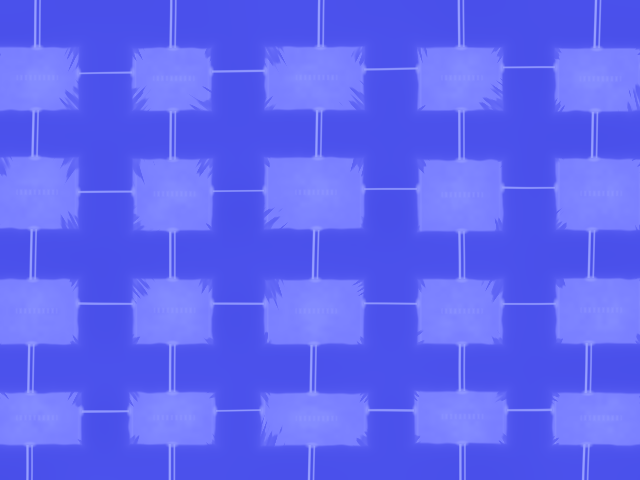
This pattern is drawn by a Shadertoy shader. Its source:

```glsl
// Worn periwinkle panels in a 5 by 4 grid, hung on paired cords and joined by thin wires.

const vec3 GROUND = vec3(0.29, 0.315, 0.92);
const vec3 HALO   = vec3(0.38, 0.40, 0.97);
const vec3 PANEL  = vec3(0.468, 0.488, 1.0);
const vec3 SHEEN  = vec3(0.515, 0.545, 1.0);
const vec3 CORD   = vec3(0.59, 0.62, 1.0);

const int COLS = 5;
const int ROWS = 4;
// Lengths are in canvas heights.
// Column: centre x, half width, cord x, cord lean
const vec4 COLUMN[COLS] = vec4[COLS](
    vec4(0.073, 0.090, 0.070, 0.018), vec4(0.359, 0.082, 0.360, 0.002),
    vec4(0.655, 0.103, 0.659, 0.022), vec4(0.959, 0.088, 0.962, -0.003),
    vec4(1.248, 0.090, 1.233, 0.026));
// Row: centre y, half height, wire y, wire slope
const vec4 ROW[ROWS] = vec4[ROWS](
    vec4(0.129, 0.054, 0.145, 0.003), vec4(0.352, 0.067, 0.368, 0.000),
    vec4(0.595, 0.074, 0.605, 0.010), vec4(0.835, 0.065, 0.854, 0.012));

const float CORD_GAP    = 0.0047; // half distance between paired cords
const float CORD_HALF   = 0.0024;
const float WIRE_HALF   = 0.0023;
const float EDGE_SOFT   = 0.0028;
const float HALO_REACH  = 0.009;
const float TICK_PITCH  = 0.0095;
const float TICK_SPAN   = 0.043;
const float STROKE_FREQ = 240.0;

float hash(vec2 p) {
    vec3 q = fract(p.xyx * 0.1031);
    q += dot(q, q.yzx + 33.33);
    return fract((q.x + q.y) * q.z);
}

float noise(vec2 p) {
    vec2 i = floor(p), f = fract(p);
    f = f * f * (3.0 - 2.0 * f);
    return mix(mix(hash(i), hash(i + vec2(1, 0)), f.x),
               mix(hash(i + vec2(0, 1)), hash(i + vec2(1, 1)), f.x), f.y);
}

float fill(float d, float soft) { return 1.0 - smoothstep(-soft, soft, d); }

float boxDist(vec2 p, vec2 h) {
    vec2 d = abs(p) - h;
    return length(max(d, 0.0)) + min(max(d.x, d.y), 0.0);
}

// Feathered strokes that eat into each corner of a panel
float cornerWear(vec2 p, vec2 h, vec2 id) {
    float wear = 0.0;
    for (int k = 0; k < 4; k++) {
        vec2 side = vec2(k % 2, k / 2) * 2.0 - 1.0;
        vec2 seed = id * 7.0 + side * 2.3 + 40.0;
        float luck = hash(seed);
        float reach = mix(0.018, 0.058, luck * luck);
        float a = mix(0.2, 1.1, hash(seed + 5.7)) * side.x * side.y;
        vec2 across = vec2(cos(a), -sin(a)), along = vec2(sin(a), cos(a));
        float stroke = noise(vec2(dot(p, across) * STROKE_FREQ, dot(p, along) * 32.0) + seed * 9.0);
        float r = length((h - p * side) * vec2(1.0, 0.8)) / reach;
        wear = max(wear, smoothstep(0.0, 0.3, stroke * 1.15 - r + 0.1) * mix(0.45, 0.9, stroke));
    }
    return wear;
}

void mainImage(out vec4 fragColor, in vec2 fragCoord) {
    vec2 p = fragCoord / iResolution.y;
    float aa = max(0.8 / iResolution.y, 0.0011);
    vec3 col = GROUND + 0.012 * (noise(p * vec2(5.0, 9.0)) - 0.5);
    float halo = 0.0, cover = 0.0, lines = 0.0, knots = 0.0;
    vec3 face = PANEL;

    for (int i = 0; i < COLS; i++) {
        vec4 c = COLUMN[i];
        // Paired cords: the left one is heavier
        float bow = 0.0016 * (noise(vec2(float(i) * 8.0, p.y * 9.0)) - 0.5);
        float x = p.x - c.z - c.w * (p.y - 0.5);
        float left = abs(x + CORD_GAP + bow) - CORD_HALF;
        float right = abs(x - CORD_GAP + bow) - CORD_HALF * 0.72;
        lines = max(lines, max(fill(left, aa), 0.85 * fill(right, aa)));

        for (int j = 0; j < ROWS; j++) {
            vec4 r = ROW[j];
            vec2 id = vec2(i, j);
            vec2 jitter = (vec2(hash(id + 3.1), hash(id + 8.4)) - 0.5) * vec2(0.002, 0.006);
            vec2 q = p - vec2(c.x, r.x) - jitter;
            vec2 h = vec2(c.y + 0.9 * max(0.0, 0.062 - r.y), r.y);
            float d = boxDist(q, h) + 0.004 * (noise(p * 45.0) - 0.5);
            halo = max(halo, exp(-max(d, 0.0) / HALO_REACH));

            // Knots where cords and wires meet the panel
            float wireY = p.y - r.z - r.w * (p.x - 0.667);
            float top = length(vec2(x, (abs(q.y) - h.y) * 2.0)) - 0.011;
            float flank = length(vec2((abs(q.x) - h.x) * 2.0, wireY)) - 0.009;
            knots = max(knots, fill(min(top, flank), 0.006));

            if (d > 0.02) continue;
            float body = fill(d, EDGE_SOFT) * (1.0 - cornerWear(q, h, id));
            float cloud = noise(q * 28.0 + id * 11.0) * 0.6 + noise(q * 85.0 + id * 5.0) * 0.4;
            float glow = exp(-dot(q, q) / 0.0035);
            vec3 tint = mix(PANEL, SHEEN, clamp(cloud * (0.3 + glow) + glow * 0.2, 0.0, 1.0));
            // Bright upright rims, then a faint band of ticks
            float rim = fill(abs(abs(q.x) - h.x + 0.006) - 0.001, 0.003);
            tint = mix(tint, CORD, rim * (q.x < 0.0 ? 0.4 : 0.2));
            vec2 t = q - vec2(0.004, 0.002);
            float cell = (fract(t.x / TICK_PITCH) - 0.5) * TICK_PITCH;
            float tick = boxDist(vec2(cell, t.y), vec2(0.002, 0.005));
            tint = mix(tint, CORD, 0.38 * fill(tick, 0.0025) * fill(abs(t.x) - TICK_SPAN, 0.003));
            face = mix(face, tint, step(cover, body));
            cover = max(cover, body);
        }
    }

    for (int j = 0; j < ROWS; j++) {
        vec4 r = ROW[j];
        float ripple = 0.003 * (noise(vec2(p.x * 9.0, float(j) * 6.0)) - 0.5);
        float width = WIRE_HALF * mix(0.7, 1.1, noise(vec2(p.x * 6.0, float(j) * 3.0 + 20.0)));
        float wire = abs(p.y - r.z - r.w * (p.x - 0.667) + ripple) - width;
        lines = max(lines, 0.9 * fill(wire, aa));
    }

    // Layers from back to front
    col = mix(col, HALO, 0.6 * halo);
    col = mix(col, CORD, lines * (1.0 - smoothstep(0.9, 1.0, halo)));
    col = mix(col, face, cover);
    col = mix(col, CORD, 0.65 * knots);
    fragColor = vec4(col, 1.0);
}
```
